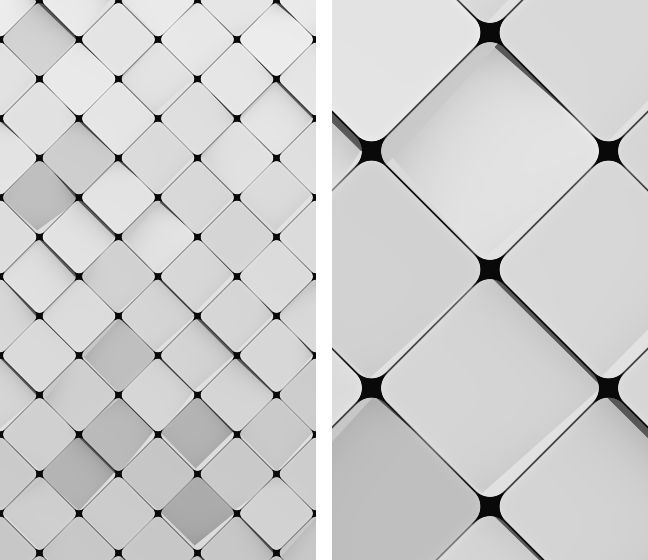
Left: the whole. Right: its middle third, enlarged.
Give the GLSL for this pattern, as a Shadertoy shader.

```glsl
const float TILES_ACROSS = 4.0;
const float CORNER_RADIUS = 0.12;
const float SEAM_HALF = 0.0055;
const float TILT = 1.15;           // slope of each tile
const float LIFT = 0.45;           // random height of each tile
const float SUNK_SHARE = 0.13;     // share of darker, lowered tiles
const float SUNK_DEPTH = 0.3;
const float SUNK_SHADE = 0.095;
const float SHADOW_DEPTH = 0.25;
const float RIM_LIGHT = 0.035;
const float TOP_TONE = 0.92;
const float BOTTOM_TONE = 0.785;
const float JOINT_TONE = 0.035;

// Per side: upper right, lower right, lower left, upper left
const vec4 SHADOW_WEIGHT = vec4(1.0, 0.5, 0.25, 0.7);
const vec4 WALL_WIDTH = vec4(0.085, 0.17, 0.10, 0.15);
const vec4 WALL_TONE = vec4(0.30, 0.89, 0.86, 0.79);
const vec4 SEAM_DARKNESS = vec4(0.95, 0.72, 0.95, 0.72);

vec3 hash3(vec2 cell) {
    vec3 p = fract(cell.xyx * vec3(0.1031, 0.1030, 0.0973) + 0.37);
    p += dot(p, p.yxz + 33.33);
    return fract((p.xxy + p.yzz) * p.zyx);
}

float isSunk(vec2 cell) {
    return step(1.0 - SUNK_SHARE, hash3(cell + 41.0).x);
}

vec2 tileTilt(vec2 cell) {
    return (hash3(cell).xy - 0.5) * TILT;
}

float tileHeight(vec2 cell, vec2 local) {
    float lift = hash3(cell).z * LIFT - isSunk(cell) * SUNK_DEPTH;
    return lift + dot(tileTilt(cell), local);
}

float roundedSquare(vec2 p, float halfSide, float radius) {
    vec2 q = abs(p) - halfSide + radius;
    return length(max(q, 0.0)) + min(max(q.x, q.y), 0.0) - radius;
}

float tileTone(vec2 cell, vec2 local, float screenHeight) {
    float tone = mix(BOTTOM_TONE, TOP_TONE, screenHeight);
    tone += 0.04 * dot(tileTilt(cell), vec2(-0.6, 0.8));
    tone += 0.025 * (hash3(cell + 17.0).y - 0.5);
    tone += 0.02 * dot(local, vec2(-0.7, 0.5));
    return tone - SUNK_SHADE * isSunk(cell);
}

void mainImage(out vec4 fragColor, in vec2 fragCoord) {
    // Diagonal grid, anchored to the top left corner
    vec2 uv = (fragCoord - vec2(0.0, iResolution.y)) * TILES_ACROSS / iResolution.x;
    vec2 grid = vec2(uv.x + uv.y, uv.x - uv.y);
    float pixel = 1.41421 * TILES_ACROSS / iResolution.x;
    vec2 cell = floor(grid + 0.5);
    vec2 local = grid - cell;

    float tone = tileTone(cell, local, fragCoord.y / iResolution.y);
    float wallMask = 0.0;
    float wallTone = 0.0;
    float nearestEdge = 1.0;
    float seamDarkness = 0.0;

    // Higher neighbours cast shadows and show their walls
    vec2 side = vec2(1.0, 0.0);
    for (int i = 0; i < 4; i++) {
        float edge = 0.5 - dot(local, side);
        vec2 onEdge = local + side * edge;
        float drop = tileHeight(cell + side, onEdge - side) - tileHeight(cell, onEdge);
        float rise = clamp(drop - 0.06, 0.0, 0.8);

        float reach = 0.04 + 0.22 * rise;
        tone -= SHADOW_DEPTH * SHADOW_WEIGHT[i] * rise * exp(-edge / reach);

        float width = WALL_WIDTH[i] * rise;
        float mask = smoothstep(0.0, 0.08, rise);
        mask *= 1.0 - smoothstep(-0.5 * pixel, 0.5 * pixel, edge - width);
        wallTone = mix(wallTone, WALL_TONE[i], step(wallMask, mask));
        wallMask = max(wallMask, mask);

        if (edge < nearestEdge) {
            nearestEdge = edge;
            seamDarkness = SEAM_DARKNESS[i] * mix(0.55, 1.0, smoothstep(0.0, 0.3, abs(drop)));
        }
        side = vec2(-side.y, side.x);
    }
    tone = mix(tone, wallTone, wallMask * 0.9);

    // Bright rim, then thin seams that open into dark joints
    float d = roundedSquare(local, 0.5 - SEAM_HALF, CORNER_RADIUS);
    tone += RIM_LIGHT * (1.0 - wallMask) * exp(min(d, 0.0) / 0.02);
    float toJoint = length(0.5 - abs(local));
    float joint = 1.0 - smoothstep(0.8 * CORNER_RADIUS, 1.8 * CORNER_RADIUS, toJoint);
    float gap = smoothstep(-0.5 * pixel, 0.5 * pixel, d);
    tone = mix(tone, JOINT_TONE, gap * max(seamDarkness, joint));

    fragColor = vec4(vec3(clamp(tone, 0.0, 0.94)), 1.0);
}
```
